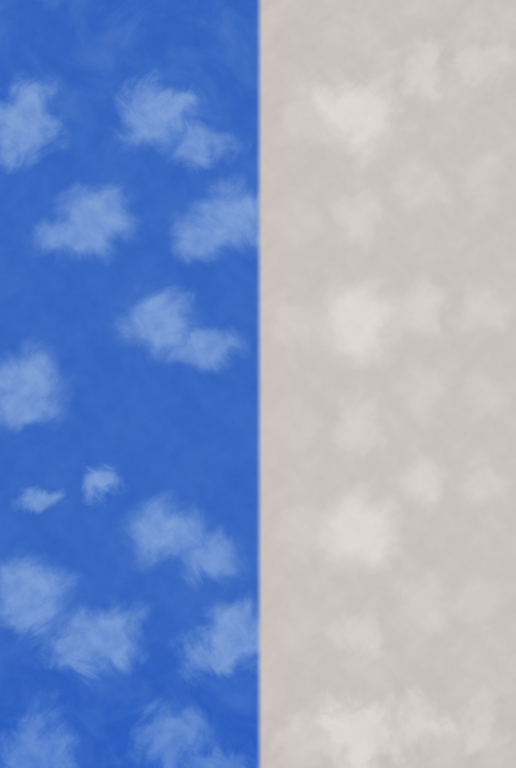
This background is drawn by a Shadertoy shader. Its source:

```glsl
// A two-tone field: cloudy blue on the left, pale mottled stone on the right.
// Soft puffs sit on staggered lattices, frayed by layered sines that grow
// rougher toward the top and bottom; a soft vertical seam joins the halves.

#define ASPECT 0.672
#define SEAM_X 0.502
#define SEAM_SOFTNESS 0.008
#define ROWS 7
#define ROW_PITCH 0.1354
#define TOP_ROW_Y 0.85
#define BLUE_DEEP vec3(0.205, 0.395, 0.755)
#define BLUE_CLOUD vec3(0.475, 0.61, 0.84)
#define STONE_BASE vec3(0.785, 0.752, 0.73)
#define STONE_LIGHT vec3(0.862, 0.845, 0.83)

// Layered sines, each octave turned and bent by itself
float ripple(vec2 p) {
    const mat2 turn = mat2(0.8, 0.6, -0.6, 0.8);
    float sum = 0.0, weight = 0.5;
    for (int i = 0; i < 5; i++) {
        p += 0.7 * sin(p.yx * 0.8 + float(i));
        sum += weight * sin(p.x) * sin(p.y + 1.3);
        p = turn * p * 1.9 + 2.1;
        weight *= 0.58;
    }
    return sum;
}

float puff(vec2 p, vec2 centre, vec2 radius) {
    return 1.0 - smoothstep(0.35, 1.25, length((p - centre) / radius));
}

float screenBlend(float a, float b) {
    return 1.0 - (1.0 - a) * (1.0 - b);
}

// Two staggered columns of clouds, each a core with a lower lobe
float blueClouds(vec2 p) {
    float cover = 0.0;
    for (int i = 0; i < ROWS; i++) {
        float row = float(i);
        float odd = mod(row, 2.0);
        float middle = 1.0 - min(abs(row - 3.0), 1.0);
        float sag = 0.075 * (1.0 - smoothstep(1.0, 2.0, abs(row - 3.0)));
        for (int j = 0; j < 2; j++) {
            float col = float(j);
            vec2 centre = vec2(0.027 + 0.096 * odd + 0.176 * col + 0.003 * row,
                               TOP_ROW_Y - ROW_PITCH * row - sag * (1.0 - col));
            vec2 lobe = mix(vec2(0.058 * col, -0.034), vec2(-0.035, -0.022), odd);
            lobe.x -= 0.045 * middle;
            float size = 1.0 - 0.5 * middle;
            float strength = (0.88 - 0.25 * step(5.5, row)) * (1.0 - middle * col);
            float shape = max(puff(p, centre, vec2(0.056, 0.046) * size),
                              0.9 * puff(p, centre + lobe, vec2(0.05, 0.032) * size));
            cover = screenBlend(cover, strength * shape);
        }
    }
    return cover;
}

// Four columns of faint patches; the second alternates broad and slight
float stonePatches(vec2 p) {
    const vec4 columnStrength = vec4(0.28, 0.9, 0.6, 0.42);
    float cover = 0.0;
    for (int i = 0; i < ROWS; i++) {
        float row = float(i);
        float even = 1.0 - mod(row, 2.0);
        float lift = 0.02 + 0.0225 * (1.0 + cos(1.5708 * row));
        for (int j = 0; j < 4; j++) {
            float col = float(j);
            float broad = j == 1 ? 1.0 : 0.0;
            vec2 centre = vec2(0.386 + 0.081 * col,
                               TOP_ROW_Y - ROW_PITCH * row + lift * step(1.5, col));
            vec2 radius = mix(vec2(0.034, 0.038), vec2(0.056, 0.056), broad * even);
            float strength = columnStrength[j] * mix(0.55, 1.0, even);
            cover = screenBlend(cover, strength * puff(p, centre, radius));
        }
    }
    return cover;
}

void mainImage(out vec4 fragColor, in vec2 fragCoord) {
    vec2 uv = fragCoord / iResolution.xy;
    vec2 p = uv * vec2(ASPECT, 1.0);

    // Fraying and mottling
    float rough = smoothstep(0.2, 0.5, abs(uv.y - 0.5));
    vec2 fray = vec2(ripple(p * 55.0), ripple(p * 55.0 + 17.0));
    vec2 warped = p + fray * (0.016 + 0.014 * rough);
    float mottle = ripple(p * 38.0 + 5.0);
    float grain = ripple(p * 120.0 + 9.0);

    // Blue half
    float cloud = blueClouds(warped) * (1.0 + 0.15 * grain);
    cloud += 0.07 + mottle * (0.07 + 0.22 * rough);
    vec3 blue = mix(BLUE_DEEP, BLUE_CLOUD, clamp(cloud, 0.0, 1.0));
    blue -= vec3(0.035, 0.025, 0.0) * smoothstep(0.25, 0.0, uv.y);

    // Stone half
    float patches = stonePatches(warped) + 0.1 + mottle * (0.08 + 0.2 * rough);
    vec3 stone = mix(STONE_BASE, STONE_LIGHT, clamp(patches, 0.0, 1.0));

    // Soft seam and surface grain
    float side = smoothstep(SEAM_X - SEAM_SOFTNESS, SEAM_X + SEAM_SOFTNESS, uv.x);
    vec3 color = mix(blue, stone, side) + 0.012 * grain;
    fragColor = vec4(color, 1.0);
}
```
